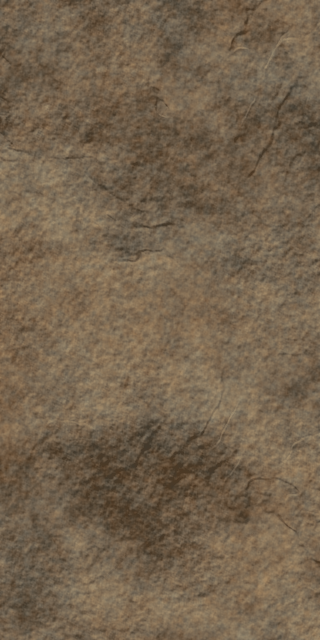
Give the GLSL for this texture, as a WebGL 2 fragment shader.

```glsl
#version 300 es
precision highp float;

uniform vec2 u_resolution;
out vec4 fragColor;

const vec3 DARK_EARTH = vec3(0.33, 0.27, 0.20);
const vec3 MID_STONE = vec3(0.455, 0.386, 0.307);
const vec3 PALE_SAND = vec3(0.57, 0.49, 0.38);
const vec3 RUST_SHIFT = vec3(0.032, -0.004, -0.028);
const vec2 LIGHT_DIR = vec2(-0.45, 0.89);
const vec2 FISSURE_DIR = vec2(0.50, 0.866);
const float RELIEF_STEP = 0.0032;
const float LEDGE_LEVELS = 6.0;
const float LEDGE_WIDTH = 0.16;
const float ROUGHNESS = 1.15;
const float BROAD_CONTRAST = 1.0;
const float MOTTLE_CONTRAST = 0.70;
const float GRAIN_CONTRAST = 0.62;
const float SMUDGE_DEPTH = 0.30;

float hash(vec2 p) {
    vec3 v = fract(vec3(p.xyx) * 0.1031);
    v += dot(v, v.yzx + 33.33);
    return fract((v.x + v.y) * v.z);
}

float noise(vec2 p) {
    vec2 i = floor(p), f = fract(p);
    f = f * f * (3.0 - 2.0 * f);
    return mix(mix(hash(i), hash(i + vec2(1, 0)), f.x),
               mix(hash(i + vec2(0, 1)), hash(i + vec2(1, 1)), f.x), f.y);
}

float fbm(vec2 p, int octaves) {
    float sum = 0.0, amp = 0.5, total = 0.0;
    for (int i = 0; i < octaves; i++) {
        sum += amp * noise(p);
        total += amp;
        amp *= 0.5;
        p = mat2(1.6, 1.2, -1.2, 1.6) * p + 17.3;
    }
    return sum / total;
}

vec2 warp(vec2 p) {
    return p + 0.26 * (vec2(fbm(p * 3.0 + 4.1, 4), fbm(p * 3.0 + 31.7, 4)) - 0.5);
}

// Sharp rise followed by a slow fall, repeated over the levels of a field
float terrace(float field) {
    float f = fract(field);
    return smoothstep(0.0, LEDGE_WIDTH, f) - f;
}

// Thin dark seam along the foot of each terrace
float seam(float field) {
    float f = fract(field) / LEDGE_WIDTH - 0.5;
    return exp(-4.0 * f * f);
}

// x: relief height, y: seam darkness
vec2 surface(vec2 p) {
    vec2 q = warp(p);
    float chipping = 0.45 * (fbm(p * 24.0 + 15.0, 3) - 0.5);

    // Broken, mostly level ledges
    float ledge = LEDGE_LEVELS * fbm(q * vec2(1.7, 3.4) + 8.4, 5) + chipping;
    float ledgeMask = smoothstep(0.43, 0.66, fbm(p * 4.2 + 51.0, 4));

    // Steep fissures, stronger toward the right
    vec2 r = mix(p, q, 0.45);
    vec2 along = vec2(dot(r, FISSURE_DIR), dot(r, vec2(FISSURE_DIR.y, -FISSURE_DIR.x)));
    float fissure = LEDGE_LEVELS * fbm(along * vec2(1.3, 5.0) + 23.6, 4) + chipping;
    float fissureMask = smoothstep(0.44, 0.66, fbm(p * 3.4 + 77.0, 4))
                      * smoothstep(0.15, 0.70, p.x);

    float roughMask = 0.35 + 0.5 * noise(p * 5.0 + 9.0);
    float height = 0.38 * terrace(ledge) * ledgeMask
                 + 0.32 * terrace(fissure) * fissureMask
                 + 0.30 * fbm(q * 16.0, 3)
                 + ROUGHNESS * fbm(p * 52.0, 3) * roughMask;
    float dark = max(seam(ledge) * ledgeMask, 0.8 * seam(fissure) * fissureMask);
    return vec2(height, dark);
}

void main() {
    vec2 p = gl_FragCoord.xy / u_resolution.x;
    vec2 q = warp(p);

    // Raking light over the relief
    vec2 offset = LIGHT_DIR * RELIEF_STEP;
    vec2 lower = surface(p - offset);
    vec2 upper = surface(p + offset);
    float relief = clamp(1.5 * (lower.x - upper.x), -0.55, 0.42);
    float dark = 0.5 * (lower.y + upper.y);

    // Broad weathering, mottling and grain
    float tone = 0.57 + 0.14 * (p.x - 0.5);
    tone += BROAD_CONTRAST * (fbm(q * vec2(2.4, 4.0) + 3.0, 4) - 0.5);
    tone += MOTTLE_CONTRAST * (fbm(p * 13.0 + 61.0, 4) - 0.5);
    tone += GRAIN_CONTRAST * (fbm(p * 95.0, 2) - 0.5);
    tone -= SMUDGE_DEPTH * smoothstep(0.46, 0.68, fbm(q * vec2(2.0, 5.0) + 90.0, 4));
    tone += relief - 0.24 * dark;
    tone = clamp(tone, -0.2, 1.2);

    vec3 color = tone < 0.5 ? mix(DARK_EARTH, MID_STONE, tone * 2.0)
                            : mix(MID_STONE, PALE_SAND, tone * 2.0 - 1.0);

    // Rusty and grey mineral stains
    float stain = 1.3 * (fbm(q * 4.0 + 120.0, 3) - 0.5)
                + 1.7 * (fbm(p * 48.0 + 140.0, 3) - 0.5);
    color += RUST_SHIFT * clamp(stain, -1.0, 1.0);

    fragColor = vec4(color, 1.0);
}
```
